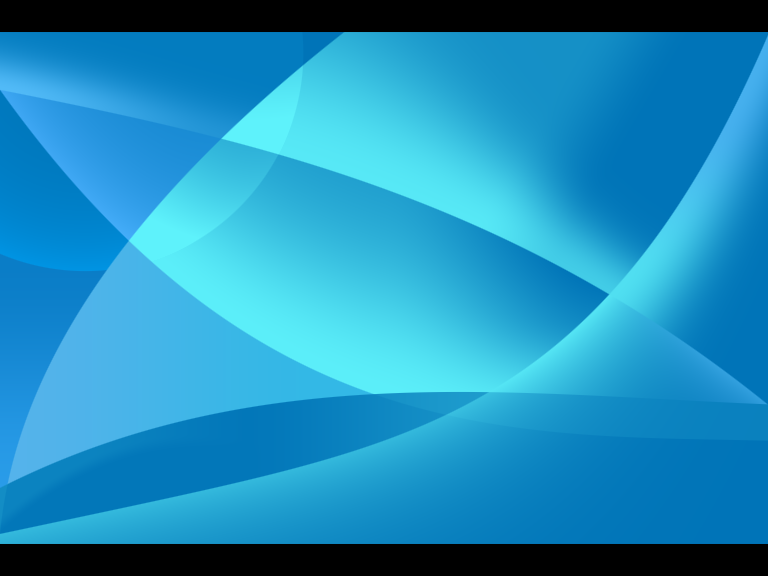
Give the GLSL for this background, as a Shadertoy shader.

```glsl
const vec3 DEEP = vec3(0.0, 0.455, 0.72);
const vec3 AQUA = vec3(0.37, 0.95, 0.985);
const vec3 SKY = vec3(0.32, 0.73, 0.97);

// Antialiased coverage of the positive side of a field
float inside(float d) {
    return clamp(d / max(fwidth(d), 1e-5) + 0.5, 0.0, 1.0);
}

vec3 water(float light) {
    return mix(DEEP, AQUA, clamp(light, 0.0, 1.0));
}

void mainImage(out vec4 fragColor, in vec2 fragCoord) {
    vec2 uv = fragCoord / iResolution.xy;
    float x = uv.x, y = uv.y;

    // Signed fields of the sweeping curves
    float arch = y - 0.844 + x * (0.263 + 0.0375 * x + 0.246 * x * x);
    float bowl = y - 0.844 + x * (1.867 - 1.936 * x + 0.678 * x * x);
    float rise = y - 0.073 - x * (0.282 + 0.584 * pow(max(x, 1e-4), 3.8));
    float hill = y - 0.153 - x * (0.675 - 0.861 * x + 0.331 * x * x);
    float lift = y - 0.073;
    float sail = x - lift * (0.07 + 0.51 * lift);
    float disc = 0.284 - length((uv - vec2(0.111, 0.908)) * vec2(1.0, 0.75));

    float aboveArch = inside(arch);
    float aboveBowl = inside(bowl);
    float aboveRise = inside(rise);
    float aboveHill = inside(hill);
    float inSail = inside(sail);
    float inDisc = inside(disc);
    float discRim = inDisc * exp(-max(disc, 0.0) * 14.0);

    // Left side, beneath the bowl
    vec3 leftSide = mix(vec3(0.16, 0.61, 0.91), vec3(0.04, 0.49, 0.78), smoothstep(0.15, 0.55, y));
    vec3 discShade = mix(DEEP, vec3(0.0, 0.58, 0.89), exp(-max(disc, 0.0) * 12.0));
    leftSide = mix(leftSide, discShade, inDisc);
    vec3 veil = mix(vec3(0.33, 0.70, 0.92), vec3(0.20, 0.72, 0.90), smoothstep(0.0, 0.42, x));
    vec3 belowBowl = mix(leftSide, veil, inSail);

    // Central lens and the wedge beside it
    vec3 wedge = mix(vec3(0.04, 0.50, 0.78), vec3(0.24, 0.65, 0.95), exp(-max(bowl, 0.0) * 5.0));
    wedge += 0.05 * discRim;
    float lensLight = 0.27 + 0.7 * exp(-bowl * bowl / 0.06);
    lensLight -= 0.5 * smoothstep(0.5, 0.8, x) * smoothstep(0.0, 0.2, bowl);
    lensLight += 0.03 * inDisc + 0.12 * discRim;
    vec3 lens = mix(wedge, water(lensLight), inSail);

    // Upper glow, fading towards the right
    float topGlow = exp(-arch * arch / 0.0035) * (1.0 - 0.6 * smoothstep(0.0, 0.3, x));
    vec3 corner = mix(DEEP, mix(DEEP + vec3(0.01, 0.03, 0.03), SKY, topGlow), inDisc);
    float slant = x - 0.885 + 0.44 * (0.944 - y);
    float reach = mix(0.24, 0.09, smoothstep(0.4, 0.85, x));
    float sailLight = 0.22 * (1.0 - smoothstep(-0.12, 0.02, slant));
    sailLight += 0.7 * exp(-arch * arch / (reach * reach)) + 0.06 * inDisc + 0.08 * discRim;
    vec3 upper = mix(corner, water(sailLight), inSail);

    // Dark band beneath the hill, with a faint fold
    float fold = y - 0.073 - x * (1.15 - 2.3 * x);
    float bandLight = 0.02 + 0.22 * smoothstep(0.3, 0.65, x) + 0.07 * aboveBowl;
    bandLight += 0.1 * smoothstep(0.0, 0.03, fold) * (1.0 - smoothstep(0.1, 0.35, x));
    vec3 band = water(bandLight + 0.08 * (1.0 - inSail));

    vec3 leftOfRise = mix(belowBowl, lens, aboveBowl);
    leftOfRise = mix(leftOfRise, upper, aboveArch);
    leftOfRise = mix(band, leftOfRise, aboveHill);

    // Right and bottom parts, lit along the rising curve
    float shadowDepth = min(rise, 0.0);
    vec3 floorColor = water(0.55 * exp(shadowDepth * 8.0));
    vec3 strip = water(0.1 + 0.5 * exp(shadowDepth * 9.0));
    vec3 triangle = water(0.9 * exp(shadowDepth * 6.0));
    triangle = mix(triangle, SKY, 0.6 * exp(min(arch, 0.0) * 14.0) * smoothstep(0.78, 0.95, x));
    vec3 edgeLight = mix(AQUA, SKY, smoothstep(0.5, 0.8, y));
    vec3 rightSide = mix(DEEP, edgeLight, 0.85 * exp(-shadowDepth * shadowDepth / 0.03));

    vec3 rightOfRise = mix(floorColor, strip, aboveBowl);
    rightOfRise = mix(rightOfRise, triangle, aboveHill * aboveBowl);
    rightOfRise = mix(rightOfRise, rightSide, aboveArch);

    // Join both halves between the black bars
    vec3 color = mix(rightOfRise, leftOfRise, aboveRise);
    color *= inside(0.4444 - abs(y - 0.5));
    fragColor = vec4(color, 1.0);
}
```
